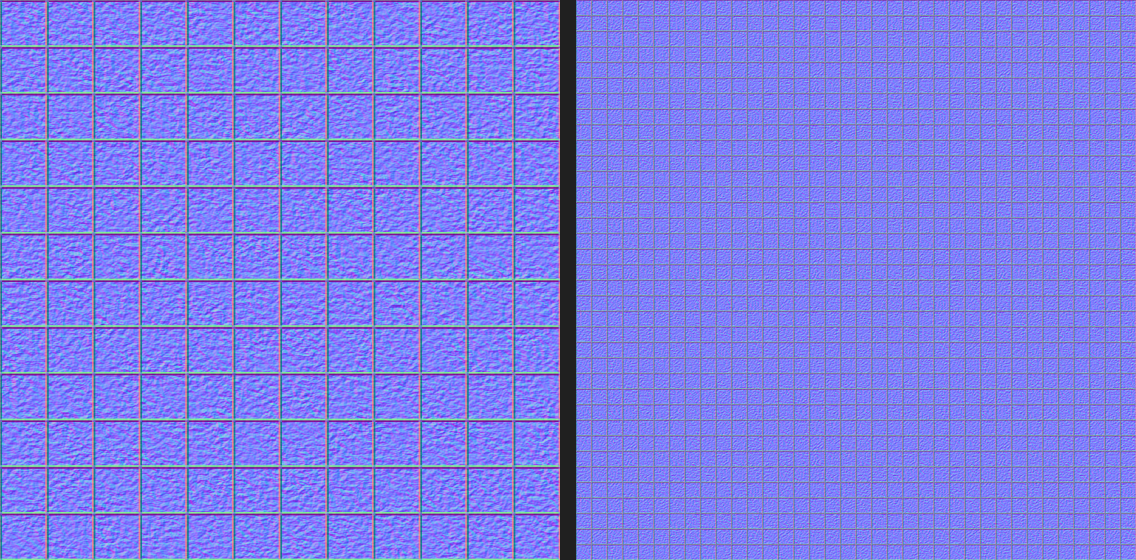
Left, the tile; right, the same tile 3 across and 3 down.
Reproduce this texture map procedurally as a three.js fragment shader.

```glsl
// Tangent-space normal map of a 12 by 12 grid of rough square tiles with thin grooves.
varying vec2 vUv;

const float TILES = 12.0;                       // tiles across and up
const vec2 GRID_SHIFT = vec2(0.007, -0.007);    // groove offset, in tiles
const float GROOVE_INNER = 0.024;               // full bevel up to here, in tiles
const float GROOVE_OUTER = 0.050;               // bevel has faded out here
const float GROOVE_TURN = 0.014;                // half width of the groove floor
const vec2 BEVEL_TILT = vec2(-0.88, 0.88);      // green channel points down
const float BEVEL_Z = 0.18;
const float CROSSING_KEEP = 0.35;               // bevel left where grooves cross
const vec2 GRAIN_CELLS = vec2(78.0, 108.0);     // coarsest grain, cells per canvas
const float GRAIN_STEP = 1.0 / 1200.0;          // slope sampling distance
const float GRAIN_DEPTH = 0.25;
const float WARP = 0.0025;

float hash(vec2 p) {
  vec3 q = fract(p.xyx * vec3(0.1031, 0.1030, 0.0973));
  q += dot(q, q.yzx + 33.33);
  return fract((q.x + q.y) * q.z);
}

// Contribution of one lattice corner of gradient noise
float corner(vec2 cell, vec2 offset, vec2 f, vec2 period, float seed) {
  float angle = 6.28318 * hash(mod(cell + offset, period) + seed);
  return dot(vec2(cos(angle), sin(angle)), f - offset);
}

// Gradient noise that wraps after a whole number of cells
float wrapNoise(vec2 uv, vec2 period, float seed) {
  vec2 p = uv * period;
  vec2 cell = floor(p);
  vec2 f = p - cell;
  vec2 u = f * f * f * (f * (f * 6.0 - 15.0) + 10.0);
  float low = mix(corner(cell, vec2(0.0), f, period, seed),
                  corner(cell, vec2(1.0, 0.0), f, period, seed), u.x);
  float high = mix(corner(cell, vec2(0.0, 1.0), f, period, seed),
                   corner(cell, vec2(1.0), f, period, seed), u.x);
  return mix(low, high, u.y);
}

// Plaster-like height; each octave adds a similar slope
float grainHeight(vec2 uv) {
  float height = 0.0;
  float weight = 1.0;
  vec2 cells = GRAIN_CELLS;
  for (int i = 0; i < 3; i++) {
    height += weight * wrapNoise(uv, cells, 17.0 * float(i)) / cells.y;
    cells = floor(cells * 1.6);
    weight *= 0.95;
  }
  return height * GRAIN_DEPTH;
}

vec2 grainSlope(vec2 uv) {
  vec2 p = uv + WARP * vec2(wrapNoise(uv, vec2(41.0), 71.0),
                            wrapNoise(uv, vec2(37.0), 93.0));
  float h = grainHeight(p);
  vec2 slope = vec2(grainHeight(p + vec2(GRAIN_STEP, 0.0)) - h,
                    grainHeight(p + vec2(0.0, GRAIN_STEP)) - h) / GRAIN_STEP;
  // Smoother and rougher patches
  return slope * (1.0 + 0.6 * wrapNoise(uv, vec2(19.0), 51.0));
}

void main() {
  // Rough tile face
  vec2 slope = grainSlope(vUv);
  vec3 normal = normalize(vec3(-slope.x, slope.y, 1.0));

  // Signed distance to the nearest groove on each axis, in tiles
  vec2 t = vUv * TILES - GRID_SHIFT;
  vec2 e = t - floor(t + 0.5);
  vec2 d = abs(e);

  // Bevels on both sides of the grooves, softened at crossings
  vec2 bevel = 1.0 - smoothstep(GROOVE_INNER, GROOVE_OUTER, d);
  vec2 strength = bevel * mix(vec2(1.0), vec2(CROSSING_KEEP), bevel.yx);
  vec2 tilt = BEVEL_TILT * clamp(e / GROOVE_TURN, -1.0, 1.0);
  normal = mix(normal, vec3(tilt.x, normal.y * 0.4, BEVEL_Z), strength.x);
  normal = mix(normal, vec3(normal.x * 0.4, tilt.y, BEVEL_Z), strength.y);

  gl_FragColor = vec4(normal * 0.5 + 0.5, 1.0);
}
```
